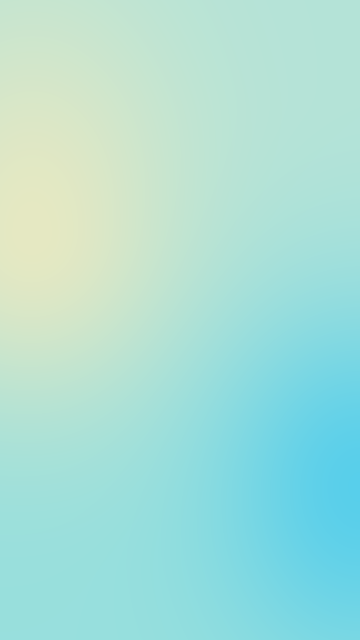
Give the GLSL for this background, as a WebGL 2 fragment shader.

```glsl
#version 300 es
precision highp float;
// Soft pastel background: a vertical mint-to-aqua gradient with two broad
// Gaussian glows, a cream one on the left and a sky blue one on the right.
// Each glow has its own reach sideways, upwards and downwards.

#define MINT         vec3(0.705, 0.890, 0.845)
#define AQUA         vec3(0.595, 0.875, 0.865)
#define CREAM        vec3(0.900, 0.910, 0.760)
#define SKY          vec3(0.345, 0.810, 0.920)
#define CREAM_CENTER vec2(0.09, 0.635)
#define SKY_CENTER   vec2(1.00, 0.240)
#define CREAM_REACH  vec3(0.42, 0.37, 0.26)  // side, up, down
#define SKY_REACH    vec3(0.38, 0.26, 0.28)  // side, up, down
#define BASE_SPAN    vec2(0.10, 0.86)        // heights of the base blend

uniform vec2 u_resolution;
out vec4 fragColor;

// Gaussian falloff whose two vertical halves join smoothly at the center.
float glow(vec2 uv, vec2 center, vec3 reach) {
  vec2 offset = uv - center;
  float verticalReach = offset.y > 0.0 ? reach.y : reach.z;
  vec2 scaled = offset / vec2(reach.x, verticalReach);
  return exp(-dot(scaled, scaled));
}

void main() {
  vec2 uv = gl_FragCoord.xy / u_resolution;

  // Base gradient
  vec3 color = mix(AQUA, MINT, smoothstep(BASE_SPAN.x, BASE_SPAN.y, uv.y));

  // Glows
  color = mix(color, CREAM, glow(uv, CREAM_CENTER, CREAM_REACH));
  color = mix(color, SKY, glow(uv, SKY_CENTER, SKY_REACH));

  fragColor = vec4(color, 1.0);
}
```
